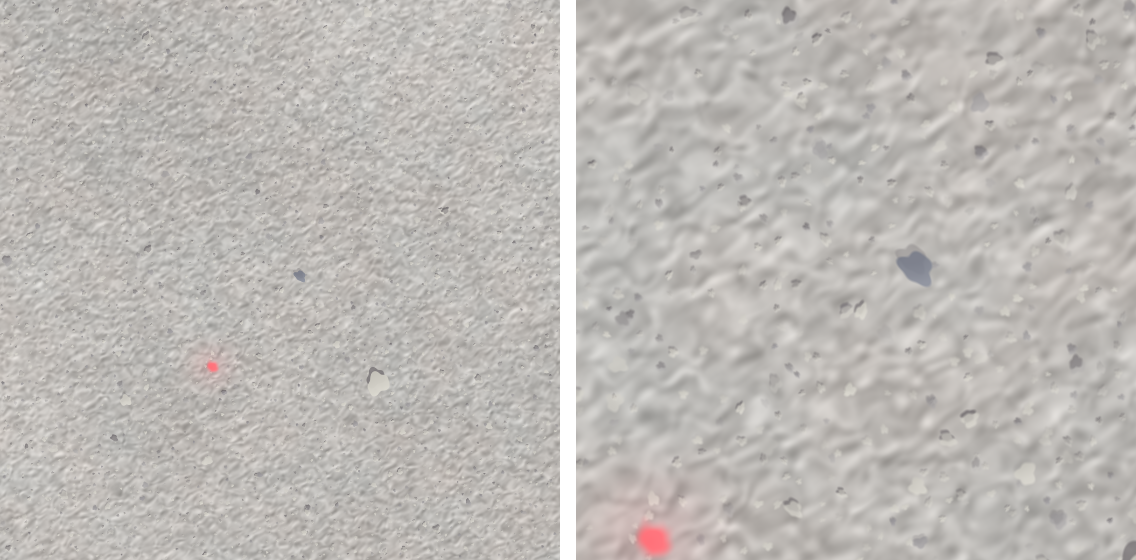
Left, the full canvas; right, a detail of the centre.
Reproduce this texture procedurally as a Shadertoy shader.

```glsl
// Pale dusty gravel ground with fine slanted grit, scattered pebbles and a small red light spot.

const vec3 DUST = vec3(0.737, 0.725, 0.710);
const vec3 PALE_STONE = vec3(0.845, 0.835, 0.800);
const vec3 DARK_STONE = vec3(0.600, 0.590, 0.605);
const vec3 CREVICE = vec3(0.400, 0.380, 0.395);
const vec3 SLATE = vec3(0.480, 0.500, 0.560);
const vec3 RED_GLOW = vec3(1.000, 0.430, 0.460);
const vec2 SHADOW_DIR = vec2(-0.35, 0.80);
const float SOFTNESS = 0.0013;

float hash(vec2 p) {
    vec3 q = fract(vec3(p.xyx) * 0.1031);
    q += dot(q, q.yzx + 33.33);
    return fract((q.x + q.y) * q.z);
}

vec2 hash2(vec2 p) {
    return vec2(hash(p + 17.3), hash(p + 91.7));
}

mat2 rotation(float a) {
    return mat2(cos(a), sin(a), -sin(a), cos(a));
}

float noise(vec2 p) {
    vec2 i = floor(p), f = fract(p);
    f = f * f * (3.0 - 2.0 * f);
    float low = mix(hash(i), hash(i + vec2(1, 0)), f.x);
    float high = mix(hash(i + vec2(0, 1)), hash(i + vec2(1, 1)), f.x);
    return mix(low, high, f.y);
}

float fbm(vec2 p) {
    float sum = 0.0, amp = 0.5;
    for (int i = 0; i < 4; i++) {
        sum += amp * noise(p);
        p = rotation(0.6) * p * 2.03 + 11.0;
        amp *= 0.5;
    }
    return sum / 0.9375;
}

// Coverage of one lumpy, slightly flattened stone
float stone(vec2 p, float radius, float seed) {
    p = rotation(seed * 6.28) * p * vec2(1.0, 1.0 + 0.5 * seed);
    float a = atan(p.y, p.x);
    float lump = 1.0 + 0.14 * sin(3.0 * a + seed * 40.0) + 0.09 * sin(5.0 * a + seed * 70.0);
    return 1.0 - smoothstep(-SOFTNESS, SOFTNESS, length(p) - radius * lump);
}

// Stone laid over the ground with a thin shadow along its upper edge
vec3 layStone(vec3 ground, vec2 p, float radius, float seed, vec3 tint, float shade, float opacity) {
    float shadow = stone(p - SHADOW_DIR * radius * 0.65, radius * 0.85, seed);
    ground = mix(ground, CREVICE, shadow * shade);
    float facet = 0.05 * dot(p / radius, -SHADOW_DIR);
    return mix(ground, tint + facet, stone(p, radius, seed) * opacity);
}

// Jittered grid of stones
vec3 scatterStones(vec3 ground, vec2 p, float cells, float density, float radius) {
    vec2 home = floor(p * cells);
    for (int y = -1; y <= 1; y++) {
        for (int x = -1; x <= 1; x++) {
            vec2 id = home + vec2(x, y);
            vec2 key = id + cells * 3.0;
            if (hash(key) > density) continue;
            vec2 center = (id + 0.1 + 0.8 * hash2(key)) / cells;
            float seed = hash(key + 5.1);
            float r = radius * mix(0.55, 1.15, hash(key + 8.9));
            vec3 tint = mix(DARK_STONE, PALE_STONE, smoothstep(0.05, 0.45, hash(key + 23.0)));
            float shade = 0.75 * pow(hash(key + 41.0), 2.5);
            float opacity = mix(0.25, 0.85, hash(key + 59.0));
            ground = layStone(ground, p - center, r, seed, tint, shade, opacity);
        }
    }
    return ground;
}

// Fine grit: slanted grains lit as a shallow relief
float grit(vec2 p) {
    vec2 g = rotation(-0.6) * p * vec2(125.0, 190.0);
    g += 1.2 * vec2(noise(p * 70.0), noise(p * 70.0 + 30.0));
    float grain = noise(g) - 0.5;
    float relief = noise(g * 0.8 + 50.0) - noise(g * 0.8 + vec2(50.3, 50.8));
    float clumps = fbm(p * 48.0 + 7.0) - 0.5;
    return 0.125 * grain + 0.115 * relief + 0.085 * clumps;
}

// Broad dusty light: paler at the upper right and lower left
float dustLight(vec2 p) {
    float top = exp(-9.0 * dot(p - vec2(0.77, 0.93), p - vec2(0.77, 0.93)));
    float corner = exp(-12.0 * dot(p - vec2(0.08, 0.12), p - vec2(0.08, 0.12)));
    return 0.035 * top + 0.025 * corner - 0.012 + 0.07 * (fbm(p * 4.0) - 0.5);
}

void mainImage(out vec4 fragColor, in vec2 fragCoord) {
    vec2 p = fragCoord / iResolution.xy;

    // Ground tone with a faint warm and cool drift
    vec3 color = DUST + dustLight(p) + grit(p);
    color += vec3(0.025, -0.004, -0.015) * (fbm(p * 14.0 + 3.0) - 0.5);

    // Pebbles from grit size upward
    color = scatterStones(color, p, 80.0, 0.45, 0.0026);
    color = scatterStones(color, p, 34.0, 0.36, 0.0050);
    color = scatterStones(color, p, 12.0, 0.22, 0.0090);

    // Largest pale stone, one slate chip and the red spot
    color = layStone(color, p - vec2(0.675, 0.315), 0.021, 0.35, PALE_STONE - 0.02, 0.65, 0.95);
    color = layStone(color, p - vec2(0.536, 0.507), 0.011, 0.62, SLATE, 0.3, 0.8);
    float spot = length(p - vec2(0.379, 0.346)) + 0.006 * (noise(p * 150.0) - 0.5);
    color = mix(color, RED_GLOW, 0.85 * (1.0 - smoothstep(0.004, 0.014, spot)));
    color += vec3(0.05, -0.02, -0.01) * exp(-spot * spot * 900.0);

    fragColor = vec4(clamp(color, 0.0, 1.0), 1.0);
}
```
